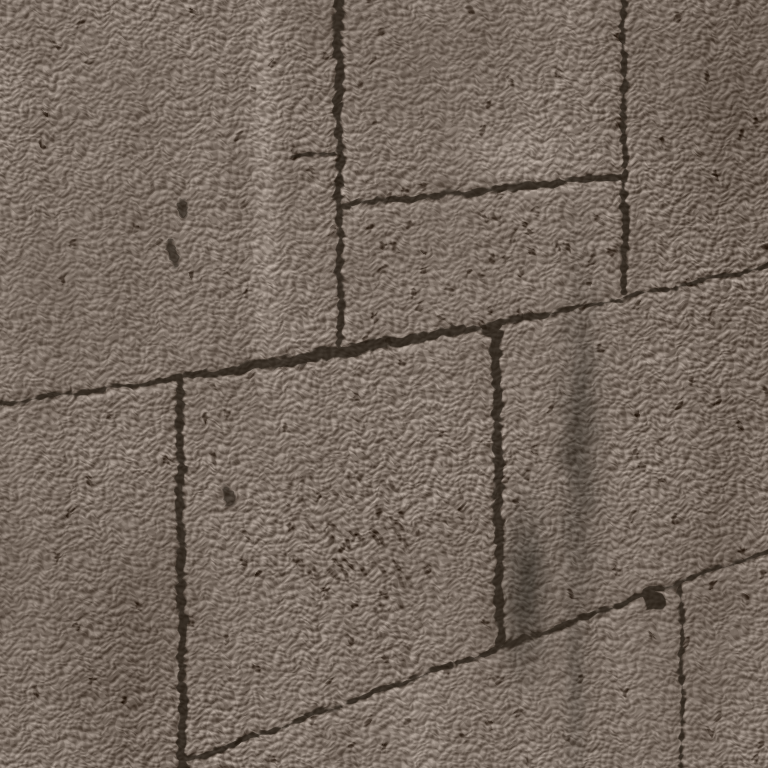
A three.js fragment shader for this texture:

```glsl
varying vec2 vUv;

const vec3 STONE = vec3(0.485, 0.435, 0.395);
const vec3 MORTAR = vec3(0.215, 0.180, 0.145);
const vec3 SOOT = vec3(0.235, 0.210, 0.180);

vec2 hash2(vec2 p) {
  vec3 q = fract(p.xyx * vec3(0.1031, 0.1030, 0.0973));
  q += dot(q, q.yzx + 33.33);
  return fract((q.xx + q.yz) * q.zy);
}

// Cellular noise: distance to the nearest point and the id of its cell
vec2 cellular(vec2 p) {
  vec2 cell = floor(p);
  vec2 nearest = vec2(8.0, 0.0);
  for (int j = -1; j <= 1; j++) {
    for (int i = -1; i <= 1; i++) {
      vec2 c = cell + vec2(float(i), float(j));
      vec2 h = hash2(c + 71.0);
      float d = length(c + h - p);
      if (d < nearest.x) nearest = vec2(d, fract(h.x * 17.3 + h.y * 9.1));
    }
  }
  return nearest;
}

// Slope of the cellular surface, lit from above
float relief(vec2 p) {
  return cellular(p + vec2(-0.25, 0.5)).x - cellular(p).x;
}

// Layered sines, roughly -1 to 1
float layered(vec2 p) {
  float sum = 0.0;
  float amp = 0.6;
  for (int i = 0; i < 5; i++) {
    p = mat2(1.5, 1.1, -1.1, 1.5) * p + 1.7;
    sum += amp * sin(p.x + 1.3 * sin(p.y * 0.7)) * cos(p.y);
    amp *= 0.68;
  }
  return sum;
}

float spot(vec2 p, vec2 center, vec2 radius) {
  vec2 q = (p - center) / radius;
  return exp(-dot(q, q));
}

// Tapered segment distance
float joint(vec2 p, vec2 a, vec2 b, float ra, float rb) {
  vec2 ab = b - a;
  float t = clamp(dot(p - a, ab) / dot(ab, ab), 0.0, 1.0);
  return length(p - a - ab * t) - mix(ra, rb, t);
}

float bedJoint(vec2 p) {
  float x = p.x;
  float width = 0.0022 + 0.0055 * exp(-pow((x - 0.45) / 0.17, 2.0));
  return abs(p.y - 0.475 - 0.13 * x - 0.048 * x * x) - width;
}

float masonry(vec2 p) {
  float d = bedJoint(p);
  d = min(d, joint(p, vec2(0.447, 0.733), vec2(0.807, 0.770), 0.004, 0.004));
  d = min(d, joint(p, vec2(0.240, 0.008), vec2(1.0, 0.283), 0.003, 0.0028));
  d = min(d, joint(p, vec2(0.441, 1.0), vec2(0.443, 0.548), 0.006, 0.0032));
  d = min(d, joint(p, vec2(0.811, 1.0), vec2(0.814, 0.618), 0.0028, 0.0042));
  d = min(d, joint(p, vec2(0.234, 0.505), vec2(0.238, 0.0), 0.0042, 0.0055));
  d = min(d, joint(p, vec2(0.646, 0.575), vec2(0.651, 0.160), 0.0065, 0.0055));
  d = min(d, joint(p, vec2(0.887, 0.240), vec2(0.888, 0.0), 0.002, 0.002));
  d = min(d, joint(p, vec2(0.374, 0.798), vec2(0.443, 0.800), 0.0003, 0.0015));
  d = min(d, joint(p, vec2(0.625, 0.575), vec2(0.648, 0.566), 0.003, 0.008));
  return min(d, joint(p, vec2(0.847, 0.226), vec2(0.852, 0.218), 0.010, 0.013));
}

void main() {
  vec2 uv = vUv;
  float broad = layered(uv * 4.0);
  float streaks = layered(uv * vec2(22.0, 3.0) + 5.0);
  float mottle = layered(uv * 19.0 + 2.0);
  vec2 warped = uv + 0.003 * vec2(sin(uv.y * 140.0 + mottle), sin(uv.x * 110.0 + mottle * 2.0));

  // Rough grain of the stone
  float fine = relief(warped * vec2(125.0, 165.0));
  float coarse = relief(warped * vec2(60.0, 78.0) + 13.0);
  float tone = (0.25 * fine + 0.09 * coarse) * (1.0 + 0.25 * broad);
  tone += 0.018 * broad + 0.016 * streaks + 0.018 * mottle;

  // Pale and dim weathered areas
  tone += 0.08 * spot(uv, vec2(0.345, 0.76), vec2(0.018, 0.26));
  tone += 0.07 * spot(uv, vec2(0.67, 0.80), vec2(0.07, 0.04));
  tone += 0.06 * spot(uv, vec2(0.53, 0.04), vec2(0.03, 0.07));
  tone -= 0.07 * spot(uv, vec2(0.97, 0.85), vec2(0.13, 0.25));
  tone -= 0.06 * spot(uv, vec2(0.16, 0.13), vec2(0.09, 0.18));
  tone -= 0.05 * spot(uv, vec2(0.93, 0.38), vec2(0.06, 0.20));

  // Scattered pits, denser in the small block
  vec2 pit = cellular(warped * vec2(48.0, 34.0) + 4.0);
  float density = 0.10 + 0.35 * spot(uv, vec2(0.60, 0.68), vec2(0.15, 0.06));
  float pits = step(1.0 - density, pit.y) * (1.0 - smoothstep(0.08, 0.28, pit.x + 0.15 * fine));
  float holes = spot(warped, vec2(0.240, 0.730), vec2(0.008, 0.016));
  holes += spot(warped, vec2(0.225, 0.672), vec2(0.008, 0.020));
  holes += spot(warped, vec2(0.297, 0.355), vec2(0.009, 0.017));
  holes = smoothstep(0.35, 0.65, holes + 0.3 * fine);

  // Slanted chisel scars on the central block
  vec2 slant = vec2(dot(warped, vec2(0.81, 0.59)) * 75.0, dot(warped, vec2(0.59, -0.81)) * 20.0);
  float scars = 1.0 - smoothstep(0.10, 0.32, cellular(slant).x);
  scars *= spot(uv, vec2(0.47, 0.29), vec2(0.10, 0.11));
  tone -= 0.15 * pits + 0.20 * scars;
  vec3 color = STONE + tone;

  // Soot running down the right block
  float soot = 0.75 * spot(uv, vec2(0.755 + 0.008 * mottle, 0.42), vec2(0.022, 0.18));
  soot += spot(uv, vec2(0.683 + 0.006 * mottle, 0.24), vec2(0.026, 0.09));
  soot += 0.4 * spot(uv, vec2(0.75, 0.10), vec2(0.012, 0.10));
  soot = clamp(soot * (0.8 + 0.2 * streaks), 0.0, 0.85);
  color = mix(color, SOOT + 0.5 * tone, soot);
  color = mix(color, MORTAR + 0.3 * tone, 0.85 * holes);

  // Ragged joints with pale worn lips
  vec2 ragged = uv + 0.0015 * vec2(sin(uv.y * 61.0 + mottle), sin(uv.x * 73.0 + mottle));
  float d = masonry(ragged) + 0.005 * coarse + 0.0012 * mottle;
  float below = masonry(ragged + vec2(-0.003, 0.007)) + 0.005 * coarse;
  float lip = (1.0 - smoothstep(0.0, 0.006, below)) * smoothstep(0.0, 0.004, d);
  color += 0.07 * lip * (1.0 - soot);
  color -= 0.05 * exp(-max(d, 0.0) * 180.0);
  color = mix(color, MORTAR + 0.25 * tone, 1.0 - smoothstep(-0.0015, 0.0018, d));

  gl_FragColor = vec4(clamp(color, 0.0, 1.0), 1.0);
}
```
